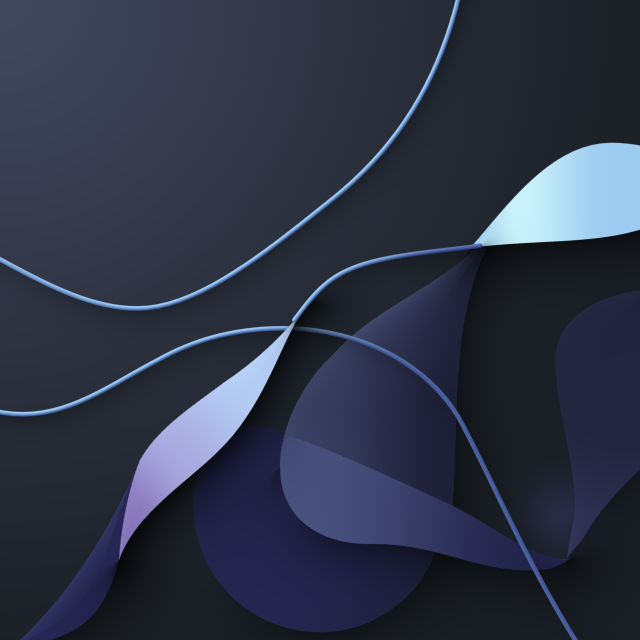
Give the GLSL for this background, as a WebGL 1 fragment shader.

```glsl
precision highp float;
// Satin ribbons and thin glossy wires over a dark slate backdrop. Outlines
// are cubic curves traced into a signed distance, then filled with
// gradients, rim light and a soft shadow to the lower right.
uniform vec2 u_resolution;

const vec3 SLATE_LIGHT = vec3(.255, .28, .365);
const vec3 SLATE_DARK = vec3(.105, .125, .15);
const vec3 INDIGO = vec3(.145, .15, .32);
const vec3 NIGHT = vec3(.115, .125, .215);
const vec3 PLUM = vec3(.19, .195, .335);
const vec3 DUSK = vec3(.29, .32, .5);
const vec3 VIOLET = vec3(.53, .46, .73);
const vec3 LILAC = vec3(.66, .66, .87);
const vec3 PALE_BLUE = vec3(.7, .8, .95);
const vec3 SKY = vec3(.62, .8, .94);
const vec3 ICE = vec3(.79, .95, .985);
const vec3 WIRE_LIT = vec3(.62, .8, .97);
const vec3 WIRE_DIM = vec3(.36, .45, .7);
const vec2 SHADOW_DIR = vec2(.6, -.8);
const float SHADOW_REACH = .042;
const float WIRE_RADIUS = .0036;
const int CURVE_STEPS = 18;

// Path state: shaded point, pen, nearest offset, inside sign
vec2 p, pen, nearest;
float side, pixel;

void move(float x, float y) {
  pen = vec2(x, y);
  nearest = vec2(9.);
  side = 1.;
}

void line(float x, float y) {
  vec2 b = vec2(x, y), e = b - pen, w = p - pen;
  vec2 off = w - e * clamp(dot(w, e) / max(dot(e, e), 1e-9), 0., 1.);
  if (dot(off, off) < dot(nearest, nearest)) nearest = off;
  if ((pen.y > p.y) != (b.y > p.y) && w.x < e.x * w.y / e.y) side = -side;
  pen = b;
}

void curve(float bx, float by, float cx, float cy, float dx, float dy) {
  vec2 a = pen, b = vec2(bx, by), c = vec2(cx, cy), d = vec2(dx, dy);
  for (int i = 1; i <= CURVE_STEPS; i++) {
    float t = float(i) / float(CURVE_STEPS), s = 1. - t;
    vec2 q = s * s * s * a + 3. * s * t * (s * b + t * c) + t * t * t * d;
    line(q.x, q.y);
  }
}

// Alignment of the nearest offset with the shadow direction
float facing() { return dot(nearest, SHADOW_DIR) / max(length(nearest), 1e-5); }

// Shadow the base, then cover it with color inside distance d
vec3 cover(vec3 base, vec3 color, float d, float reach, float strength) {
  float shade = exp(-max(d, 0.) / reach) * smoothstep(-.4, .9, facing());
  return mix(color, base * (1. - strength * shade), smoothstep(-.75 * pixel, .75 * pixel, d));
}

// Fill the closed path; rim brightens its upper left border
vec3 fill(vec3 base, vec3 color, float strength, float rim) {
  float d = side * length(nearest);
  color += rim * SKY * exp(-abs(d) / .016) * max(facing(), 0.);
  return cover(base, color, d, SHADOW_REACH, strength);
}

// Stroke the open path as a rounded wire
vec3 stroke(vec3 base, vec3 lit) {
  float gloss = smoothstep(-.9, .6, -dot(nearest, SHADOW_DIR) / WIRE_RADIUS);
  vec3 color = lit * mix(vec3(.39, .46, .62), vec3(1.), gloss);
  return cover(base, color, length(nearest) - WIRE_RADIUS, .022, .32);
}

void main() {
  p = gl_FragCoord.xy / u_resolution;
  pixel = 1. / min(u_resolution.x, u_resolution.y);

  // Backdrop lit from the upper left
  vec3 col = mix(SLATE_LIGHT, SLATE_DARK, smoothstep(-.1, 1.15, length(p - vec2(0., 1.))));

  // Upper wire
  move(-.01, .6);
  curve(.07, .557, .14, .518, .215, .518);
  curve(.31, .518, .421, .61, .521, .69);
  curve(.62, .77, .685, .87, .718, 1.01);
  col = stroke(col, WIRE_LIT);

  // Round disc
  move(.38, .336);
  curve(.33, .32, .302, .27, .302, .21);
  curve(.302, .1, .39, .012, .501, .012);
  curve(.585, .012, .66, .07, .68, .14);
  curve(.66, .24, .53, .3, .45, .32);
  curve(.43, .33, .4, .336, .38, .336);
  col = fill(col, mix(INDIGO, NIGHT, smoothstep(.1, .36, length(p - vec2(.39, .15)))), .35, .02);

  // Right ribbon and the haze where it turns
  vec2 haze = p - vec2(.875, .195);
  col = mix(col, PLUM, .65 * exp(-dot(haze, haze) / .003));
  move(1.01, .548);
  curve(.93, .54, .868, .5, .868, .44);
  curve(.867, .36, .9, .28, .898, .2);
  line(.885, .127);
  line(.912, .16);
  curve(.93, .195, .97, .24, 1.01, .275);
  line(1.01, .548);
  col = fill(col, PLUM * mix(1., .72, smoothstep(.14, .34, p.y)), .3, .035);

  // Tall translucent leaf
  move(.742, .612);
  curve(.68, .55, .58, .515, .521, .447);
  curve(.47, .4, .437, .33, .4375, .27);
  line(.705, .19);
  curve(.712, .25, .711, .35, .716, .414);
  curve(.72, .49, .735, .56, .76, .612);
  line(.742, .612);
  float across = smoothstep(0., .27, p.x - .44 - .45 * max(p.y - .36, 0.));
  col = fill(col, mix(DUSK * .85, NIGHT, across), .5, .09);

  // Folded band
  move(.446, .322);
  curve(.52, .297, .62, .25, .703, .212);
  curve(.77, .18, .83, .125, .89, .127);
  curve(.87, .112, .85, .108, .82, .109);
  curve(.74, .11, .68, .15, .586, .15);
  curve(.5, .147, .437, .19, .4375, .27);
  curve(.437, .29, .44, .305, .446, .322);
  col = fill(col, mix(DUSK, INDIGO * .92, smoothstep(.47, .84, p.x)), .45, .02);

  // Lower wire
  move(-.01, .358);
  curve(.09, .335, .16, .392, .247, .4375);
  curve(.31, .473, .375, .487, .443, .487);
  curve(.55, .487, .66, .44, .716, .349);
  curve(.765, .26, .82, .125, .905, -.01);
  col = stroke(col, mix(WIRE_LIT, WIRE_DIM, smoothstep(.35, .68, p.x)));

  // Dark tail
  move(.218, .28);
  curve(.175, .18, .11, .07, .02, -.01);
  line(.06, -.005);
  curve(.14, .015, .165, .05, .186, .125);
  curve(.188, .17, .2, .235, .218, .28);
  col = fill(col, INDIGO, .45, .08);

  // Bright leaf
  move(.735, .613);
  curve(.79, .675, .86, .777, .955, .777);
  curve(.975, .777, 1., .774, 1.02, .768);
  line(1.02, .648);
  curve(.94, .617, .85, .627, .735, .613);
  float sheen = smoothstep(.73, .81, p.x) - smoothstep(.81, .95, p.x);
  col = fill(col, mix(SKY, ICE, sheen), .6, 0.);

  // Lilac ribbon
  move(.484, .529);
  curve(.45, .485, .41, .443, .352, .404);
  curve(.3, .365, .245, .33, .218, .28);
  curve(.2, .235, .188, .17, .186, .125);
  curve(.21, .195, .29, .245, .339, .293);
  curve(.42, .37, .44, .478, .484, .529);
  float along = dot(p, vec2(.8, .6));
  vec3 satin = mix(VIOLET, LILAC, smoothstep(.27, .4, along));
  col = fill(col, mix(satin, PALE_BLUE, smoothstep(.38, .55, along)), .75, .03);

  // Wire joining ribbon and leaf
  move(.46, .5);
  curve(.485, .533, .505, .56, .542, .577);
  curve(.595, .602, .68, .606, .75, .616);
  col = stroke(col, mix(WIRE_LIT, WIRE_DIM, smoothstep(.5, .72, p.x)));

  gl_FragColor = vec4(col, 1.);
}
```
